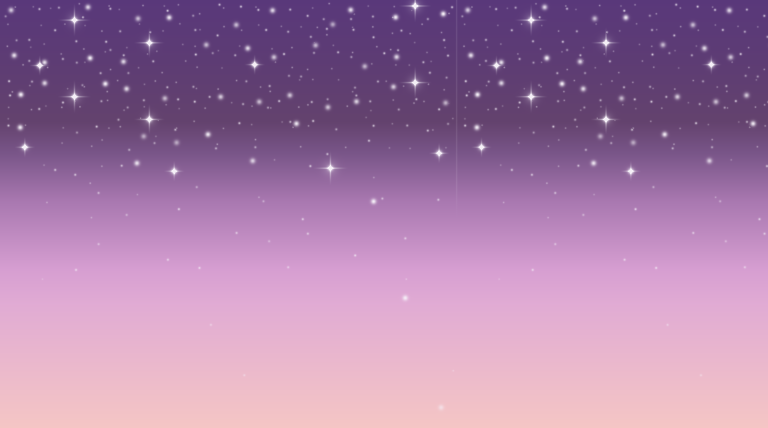
A Shadertoy shader for this background:

```glsl
const float TILE = 1.067;
const vec3 STAR_COLOR = vec3(0.96, 0.94, 0.97);

float hash(vec2 p) {
    return fract(sin(dot(p, vec2(127.1, 311.7))) * 43758.5453);
}

float ramp(float a, float b, float x) {
    return clamp((x - a) / (b - a), 0.0, 1.0);
}

// Dusk gradient, y measured downward from the top
vec3 sky(float y) {
    vec3 c = mix(vec3(0.35, 0.22, 0.48), vec3(0.365, 0.235, 0.455), ramp(0.0, 0.14, y));
    c = mix(c, vec3(0.39, 0.26, 0.43), ramp(0.14, 0.285, y));
    c = mix(c, vec3(0.47, 0.33, 0.53), ramp(0.285, 0.355, y));
    c = mix(c, vec3(0.66, 0.47, 0.69), ramp(0.355, 0.47, y));
    c = mix(c, vec3(0.84, 0.62, 0.82), ramp(0.47, 0.63, y));
    c = mix(c, vec3(0.88, 0.67, 0.83), ramp(0.63, 0.71, y));
    return mix(c, vec3(0.96, 0.775, 0.77), ramp(0.71, 1.0, y));
}

// Round stars, one candidate per cell, thinning out downward
float dots(vec2 p, float columns, float radius, float sparse, float lowest, float seed) {
    float size = TILE / columns;
    vec2 cell = floor(p / size);
    float y = (cell.y + 0.5) * size;
    float chance = mix(0.85, sparse, smoothstep(0.24, 0.40, y)) * step(y, lowest);
    vec2 jitter = vec2(hash(cell + seed), hash(cell + seed + 17.3));
    float d = length(p - (cell + mix(vec2(0.16), vec2(0.84), jitter)) * size);
    float bright = mix(0.55, 1.0, hash(cell + seed + 41.7));
    return step(hash(cell + seed + 73.1), chance) * bright * exp(-d * d / (radius * radius));
}

// Soft core with four tapering rays
float sparkle(vec2 d, float reach) {
    vec2 a = abs(d);
    vec2 taper = pow(clamp(1.0 - a / reach, 0.0, 1.0), vec2(1.5));
    vec2 thin = exp(-a * a / 4e-6);
    float rays = 0.65 * max(taper.x * thin.y, taper.y * thin.x);
    float r = length(d);
    float core = exp(-r * r / 3.6e-5) + 0.22 * exp(-r * r / (reach * reach * 0.16));
    return min(rays + core, 1.0);
}

// Sparkle centre and ray length; the first three recur lower down
float sparkles(vec2 p) {
    vec3 bright[9] = vec3[9](
        vec3(0.174, 0.047, 0.040), vec3(0.349, 0.100, 0.037), vec3(0.970, 0.014, 0.040),
        vec3(0.093, 0.153, 0.025), vec3(0.595, 0.151, 0.025), vec3(0.058, 0.344, 0.025),
        vec3(0.407, 0.400, 0.025), vec3(0.772, 0.393, 0.042), vec3(1.026, 0.358, 0.025));
    float light = 0.0;
    for (int i = 0; i < 12; i++) {
        vec3 s = bright[i % 9];
        vec2 d = p - s.xy - vec2(0.0, i < 9 ? 0.0 : 0.179);
        d.x -= TILE * round(d.x / TILE);
        light = max(light, sparkle(d, s.z));
    }
    return light;
}

void mainImage(out vec4 fragColor, in vec2 fragCoord) {
    vec2 p = fragCoord / iResolution.y;
    p.y = 1.0 - p.y;
    vec2 tiled = vec2(mod(p.x, TILE), p.y);

    // Layered star field
    float light = dots(tiled, 12.0, 0.0062, 0.10, 0.55, 3.0);
    light = max(light, 0.7 * dots(tiled, 20.0, 0.0028, 0.18, 0.64, 9.0));
    light = max(light, 0.4 * dots(tiled, 24.0, 0.0022, 0.08, 0.60, 21.0));
    light = max(light, sparkles(p));

    // Faint vertical seam between tiles
    float seam = exp(-pow((p.x - TILE) / 0.0018, 2.0)) * (1.0 - smoothstep(0.42, 0.52, p.y));
    light = max(light, 0.10 * seam);

    fragColor = vec4(mix(sky(p.y), STAR_COLOR, light), 1.0);
}
```
